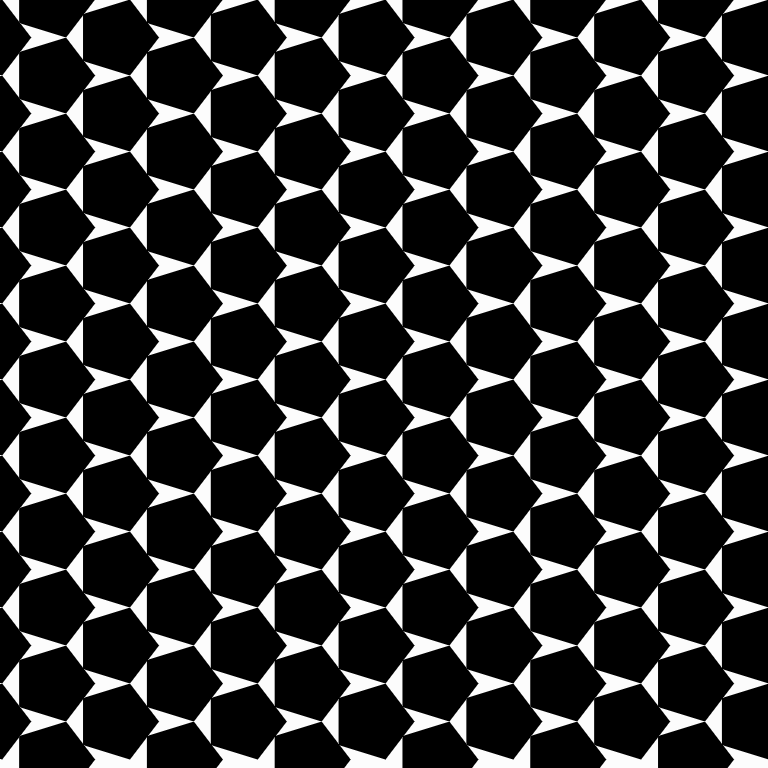
Write a WebGL 2 fragment shader that draws this pattern.

```glsl
#version 300 es
precision highp float;

#define SIZE 0.09896        // width and height of one pentagon, also the row step
#define COLUMN_STEP 0.08319
#define FIRST_LEFT 0.0249   // left side of column zero
#define FIRST_CENTER -0.0006 // centre of row zero, measured from the top
#define LAST_ROW 10.0
#define INK vec3(0.0)
#define PAPER vec3(0.99)

uniform vec2 u_resolution;
out vec4 fragColor;

const float PI = 3.14159265;

// Pentagon pointing right, stretched to fill a unit box;
// p is measured from the middle of its left side.
float pentagonDistance(vec2 p) {
    float apothem = cos(PI / 5.0);
    vec2 boxSize = vec2(1.0 + apothem, 2.0 * sin(0.4 * PI));
    vec2 q = vec2(p.x * boxSize.x - apothem, abs(p.y) * boxSize.y);
    float d = -q.x;
    for (int i = 0; i < 2; i++) {
        float angle = PI * (0.2 + 0.4 * float(i));
        d = max(d, dot(q, vec2(cos(angle), sin(angle))));
    }
    return 2.0 * (d - apothem) / (boxSize.x + boxSize.y);
}

void main() {
    vec2 p = gl_FragCoord.xy / u_resolution;
    p.y = 1.0 - p.y;
    float pixel = 1.0 / min(u_resolution.x, u_resolution.y);

    // Neighbouring columns overlap slightly, so test each one in reach
    float column = floor((p.x - FIRST_LEFT) / COLUMN_STEP);
    float coverage = 0.0;
    for (int i = -1; i <= 1; i++) {
        float c = column + float(i);
        float odd = mod(c, 2.0);

        // Odd columns sit half a step lower and hold one row fewer
        float y = (p.y - FIRST_CENTER) / SIZE - 0.5 * odd;
        float row = min(floor(y + 0.5), LAST_ROW - odd);
        float x = (p.x - FIRST_LEFT - c * COLUMN_STEP) / SIZE;

        float d = SIZE * pentagonDistance(vec2(x, y - row));
        coverage = max(coverage, clamp(0.5 - d / pixel, 0.0, 1.0));
    }

    fragColor = vec4(mix(PAPER, INK, coverage), 1.0);
}
```
